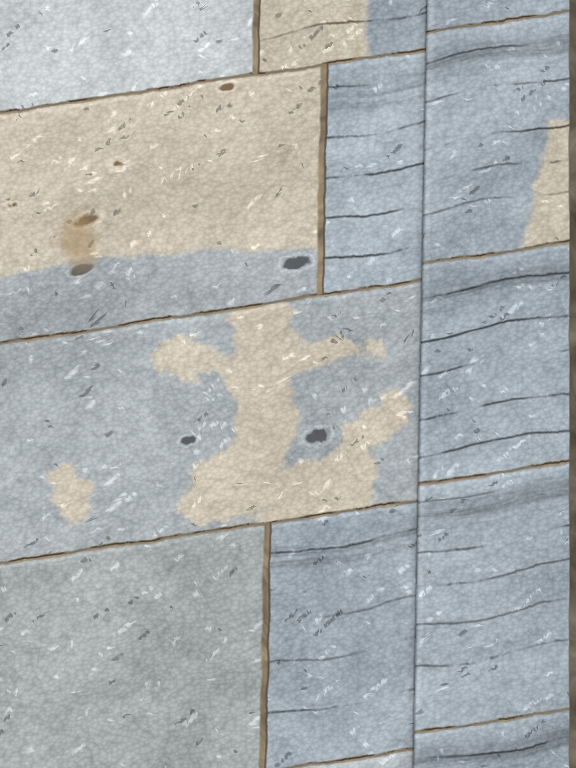
Write a Shadertoy shader that draws this texture.

```glsl
float hash(vec2 p) {
    return fract(sin(dot(p, vec2(127.1, 311.7))) * 43758.5);
}

// Cellular noise: distance to the nearest point, and the hash of its cell
vec2 cells(vec2 p) {
    vec2 home = floor(p), best = vec2(9.0, 0.0);
    for (int j = -1; j <= 1; j++)
    for (int i = -1; i <= 1; i++) {
        vec2 c = home + vec2(i, j);
        float d = length(c + vec2(hash(c), hash(c + 17.3)) - p);
        if (d < best.x) best = vec2(d, hash(c + 5.7));
    }
    return best;
}

// Layered, warped sines
float sines(vec2 p) {
    float sum = 0.0, amp = 0.5;
    for (int i = 0; i < 5; i++) {
        p = mat2(1.6, 1.2, -1.2, 1.6) * p + sin(p.yx * 1.1) + 1.7;
        sum += amp * sin(p.x + sin(p.y));
        amp *= 0.6;
    }
    return sum;
}

float segment(vec2 p, vec2 a, vec2 b) {
    vec2 d = b - a;
    return length(p - a - d * clamp(dot(p - a, d) / dot(d, d), 0.0, 1.0));
}

float line(float d, float width, float soft) {
    return 1.0 - smoothstep(width - soft, width + soft, abs(d));
}

// Signed extent of the tan crust in the broad block
float crust(vec2 p) {
    vec4 arms[6] = vec4[6](
        vec4(0.345, 0.570, 0.340, 0.380), vec4(0.225, 0.538, 0.320, 0.515),
        vec4(0.370, 0.515, 0.475, 0.553), vec4(0.280, 0.360, 0.450, 0.372),
        vec4(0.440, 0.405, 0.515, 0.465), vec4(0.080, 0.375, 0.095, 0.348));
    float radius[6] = float[6](0.045, 0.02, 0.018, 0.043, 0.018, 0.018);
    float d = 9.0;
    for (int i = 0; i < 6; i++)
        d = min(d, segment(p, arms[i].xy, arms[i].zw) - radius[i]);
    return -d;
}

void mainImage(out vec4 fragColor, in vec2 fragCoord) {
    vec2 p = fragCoord / iResolution.y;
    float aa = 1.0 / iResolution.y;
    float rough = sines(p * 25.0), mottle = sines(p * 8.0 + 3.0);

    // Sloping courses, stepped at the pilaster
    float edge = p.x - 0.538 - 0.018 * p.y;
    bool pilaster = edge > 0.0;
    float bed = p.y - 0.15 * p.x + 0.0018 * rough - (pilaster ? 0.021 : 0.0);
    float levels[4] = float[4](0.853, 0.553, 0.267, -0.056);
    float splits[5] = float[5](0.324, 0.414, 9.0, 0.352, 9.0);
    int row = 0;
    float top = 1.15, joint = 9.0;
    for (int i = 0; i < 4; i++) {
        float d = bed - levels[i];
        if (d < 0.0) { row = i + 1; top = levels[i]; }
        if (abs(d) < abs(joint)) joint = d;
    }
    float split = pilaster ? 9.0 : p.x - splits[row] - 0.02 * (p.y - 0.5) + 0.0015 * rough;
    bool bedded = split > 0.0;
    float block = hash(vec2(row, pilaster ? 7.0 : bedded ? 3.0 : 0.0));

    // Grey stone, toned block by block
    vec3 color = mix(vec3(0.63, 0.655, 0.67), vec3(0.68, 0.71, 0.725), block);
    if (bedded) color += vec3(-0.025, -0.01, 0.01);
    if (row == 0 && !bedded) color = vec3(0.77, 0.79, 0.8);
    if (row == 3 && !bedded) color = vec3(0.635, 0.655, 0.655);
    color += 0.045 * mottle + 0.025 * rough;

    // Tan weathering
    float tan_ = -1.0;
    if (row == 0 && bedded && !pilaster) tan_ = 0.48 - p.x;
    if (row == 1 && !bedded) tan_ = p.y - 0.642 - 0.2 * p.x + 0.3 * p.x * p.x;
    if (row == 2 && !pilaster) tan_ = crust(p) + 0.012 * rough + 0.006 * mottle;
    if (row == 1 && pilaster) tan_ = min(p.x - 0.684 - 0.2 * (p.y - 0.69), 0.845 - p.y);
    tan_ = smoothstep(-0.006, 0.006, tan_ + 0.004 * rough);
    color = mix(color, vec3(0.79, 0.75, 0.675) + 0.035 * mottle + 0.02 * rough, 0.92 * tan_);

    // Grain, pale scuffs and small pits
    vec2 q = vec2(p.x, bed);
    vec2 coarse = cells(q * vec2(55.0, 85.0) + rough), fine = cells(q * vec2(150.0, 210.0));
    color += 0.07 * (0.5 - coarse.x) + 0.1 * (0.5 - fine.x) + 0.05 * (fine.y - 0.5);
    color += 0.13 * step(0.9, coarse.y) * smoothstep(0.4, 0.1, coarse.x);
    color *= 1.0 - 0.3 * step(coarse.y, 0.05) * smoothstep(0.35, 0.1, coarse.x);

    // Dark bedding seams in the narrow blocks
    if (bedded) {
        float depth = top - bed + 0.004 * sin(p.x * 30.0 + block * 20.0) + 0.02 * (p.x - 0.5);
        for (int i = 0; i < 5; i++) {
            float k = float(i), jitter = hash(vec2(k, block * 31.0));
            float seam = depth - 0.035 - 0.052 * k - 0.025 * (jitter - 0.5);
            float fade = smoothstep(-0.6, 0.3, sines(vec2(p.x * 14.0 + k * 5.0, block * 40.0)));
            color *= 1.0 - (0.25 + 0.35 * jitter) * fade * line(seam, 0.0013, 1.3 * aa);
        }
        float streak = 0.5 + 0.5 * sines(vec2(p.x * 5.0, depth * 130.0));
        color *= 1.0 - 0.28 * streak * smoothstep(0.03, 0.0, abs(depth - 0.045));
    }

    // Chipped hollows: position and size
    vec3 chips[8] = vec3[8](
        vec3(0.150, 0.786, 0.019), vec3(0.117, 0.714, 0.017), vec3(0.105, 0.648, 0.014),
        vec3(0.380, 0.655, 0.019), vec3(0.247, 0.427, 0.011), vec3(0.296, 0.887, 0.010),
        vec3(0.410, 0.432, 0.018), vec3(0.018, 0.733, 0.014));
    for (int i = 0; i < 8; i++) {
        vec2 d = p - chips[i].xy;
        d.y = (d.y - 0.2 * d.x) * 1.9;
        float hollow = length(d) / chips[i].z + 0.65 * rough;
        vec3 dark = mix(vec3(0.29, 0.3, 0.31), vec3(0.43, 0.34, 0.24), tan_);
        color = mix(color, dark, 0.8 * smoothstep(0.75, 0.35, hollow));
        color += 0.07 * line(hollow - 1.0, 0.15, 0.15);
    }
    vec2 stain = (p - vec2(0.105, 0.685)) / vec2(0.025, 0.04);
    color = mix(color, vec3(0.66, 0.55, 0.4), 0.5 * smoothstep(1.2, 0.3, length(stain) + 0.4 * rough));

    // Mortar joints with broken dark cracks
    float wear = 0.5 + 0.5 * sines(p * 40.0 + 9.0);
    vec3 mortar = mix(vec3(0.43, 0.39, 0.33), vec3(0.66, 0.59, 0.48), wear);
    color += 0.06 * line(joint + 0.006, 0.002, 0.002);
    color = mix(color, mortar, 0.9 * line(joint, 0.0015 + 0.002 * wear, 1.2 * aa));
    color = mix(color, vec3(0.25, 0.22, 0.19), smoothstep(0.3, 0.7, wear) * line(joint - 0.001, 0.001, aa));
    color = mix(color, mortar, line(split, 0.0045, 1.5 * aa));
    color = mix(color, vec3(0.28, 0.24, 0.2), 0.7 * line(split - 0.004, 0.0012, aa));

    // Pilaster corner shadow and the dark gap on the right
    color *= 1.0 - 0.3 * line(edge, 0.0015, 1.5 * aa) - 0.12 * smoothstep(-0.012, 0.0, edge) * step(edge, 0.0);
    color += 0.05 * line(edge - 0.006, 0.003, 0.003);
    float gap = smoothstep(-aa, aa, p.x - 0.741 + 0.001 * rough);
    color = mix(color, vec3(0.4, 0.37, 0.32) + 0.1 * rough, gap);

    fragColor = vec4(clamp(color, 0.0, 1.0), 1.0);
}
```
